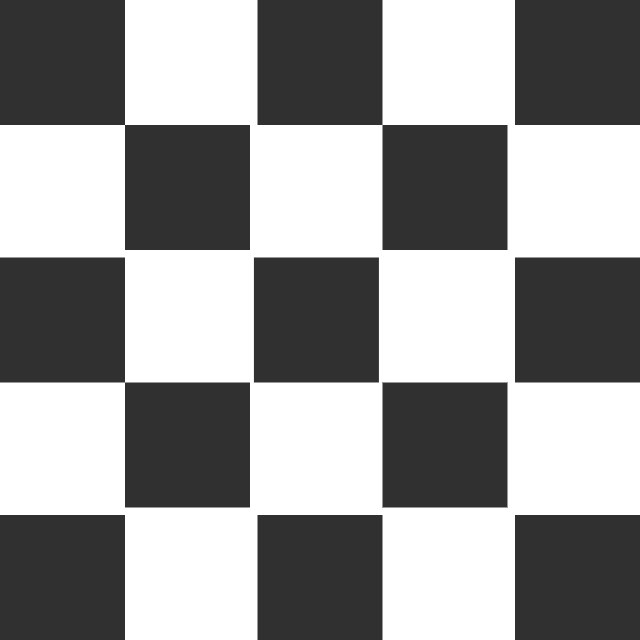
A WebGL 1 fragment shader for this pattern:

```glsl
precision highp float;
// Checkerboard of dark squares on white, with thin gaps between pairs and a nudged centre square.

uniform vec2 u_resolution;

const float SIDE = 150.0 / 768.0;
const float PERIOD = 0.5 * (1.0 - SIDE);   // two periods plus one square span the canvas
const float CENTRE_SHIFT = 4.3 / 768.0;
const vec3 PAPER = vec3(1.0);
const vec3 INK = vec3(0.19);

// Signed distance to an axis-aligned square, negative inside.
float squareDistance(vec2 p, float side) {
  vec2 d = abs(p) - 0.5 * side;
  return max(d.x, d.y);
}

// Distance to a lattice of squares; the square at index (1, 1) moves left by shift.
float latticeDistance(vec2 p, float side, float period, float shift) {
  vec2 index = floor(p / period + 0.5);
  vec2 local = p - index * period;
  vec2 fromCentre = abs(index - 1.0);
  float isCentre = 1.0 - step(0.5, max(fromCentre.x, fromCentre.y));
  local.x += shift * isCentre;
  return squareDistance(local, side);
}

// Smooth coverage across one pixel.
float coverage(float distanceToEdge, float pixel) {
  return clamp(0.5 - distanceToEdge / pixel, 0.0, 1.0);
}

void main() {
  vec2 p = gl_FragCoord.xy / u_resolution;
  p.y = 1.0 - p.y;                         // count rows from the top
  float pixel = 1.0 / min(u_resolution.x, u_resolution.y);

  // Two interleaved lattices, the second one square further along the diagonal.
  float ink = 0.0;
  for (int i = 0; i < 2; i++) {
    float layer = float(i);
    vec2 q = p - SIDE * (0.5 + layer);
    float shift = CENTRE_SHIFT * (1.0 - layer);
    ink = max(ink, coverage(latticeDistance(q, SIDE, PERIOD, shift), pixel));
  }

  gl_FragColor = vec4(mix(PAPER, INK, ink), 1.0);
}
```
